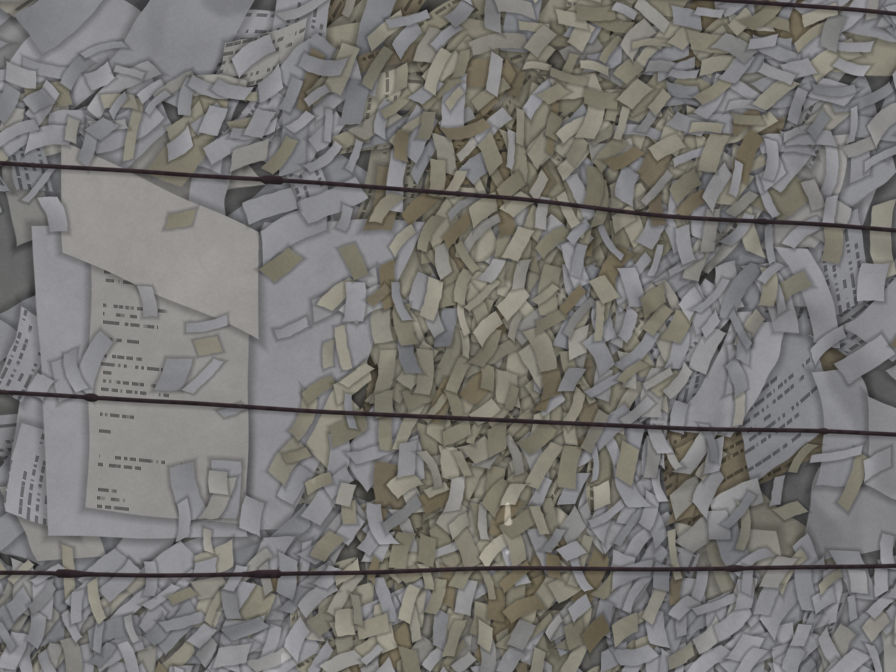
A Shadertoy shader for this texture:

```glsl
// A bale of waste paper held by dark wires: layers of bent strips are scattered
// on jittered grids from large to small, with a few broad sheets on the left.
// Flow, warmth and density fields steer how the scraps lie and are tinted.

#define COOL_DARK  vec3(0.46, 0.465, 0.48)
#define COOL_PALE  vec3(0.575, 0.575, 0.59)
#define CREAM_DARK vec3(0.46, 0.445, 0.385)
#define CREAM_PALE vec3(0.595, 0.58, 0.53)
#define KRAFT      vec3(0.41, 0.37, 0.29)
#define WIRE       vec3(0.17, 0.14, 0.15)
#define WIRE_RADIUS 0.0031
#define SPREAD 1.7
#define SHADOW 0.23
#define CRUMPLE 0.17
#define TEXT_PITCH 0.0125

vec3 hash3(vec2 p) {
    vec3 q = fract(p.xyx * vec3(0.1031, 0.1030, 0.0973));
    q += dot(q, q.yxz + 33.33);
    return fract((q.xxy + q.yzz) * q.zyx);
}

float noise(vec2 p) {
    vec2 i = floor(p), f = fract(p);
    f = f * f * (3.0 - 2.0 * f);
    return mix(mix(hash3(i).x, hash3(i + vec2(1, 0)).x, f.x),
               mix(hash3(i + vec2(0, 1)).x, hash3(i + vec2(1, 1)).x, f.x), f.y);
}

// Sum of folded noise: sharp creases between soft facets
float creases(vec2 p) {
    float sum = 0.0, amp = 0.5;
    for (int i = 0; i < 5; i++) {
        sum += amp * abs(2.0 * noise(p) - 1.0);
        p = mat2(1.6, 1.2, -1.2, 1.6) * p + 7.3;
        amp *= 0.55;
    }
    return sum;
}

mat2 turn(float a) { return mat2(cos(a), sin(a), -sin(a), cos(a)); }

// Fields over the bale
float shredded(vec2 p) {
    float u = (p.x - 0.64 - 0.38 * p.y) / 0.29;
    float rim = 0.6 * smoothstep(0.74, 0.8, p.y) * (1.0 - smoothstep(0.86, 0.95, p.y));
    return max(exp(-u * u), max(rim, 0.85 * (1.0 - smoothstep(0.1, 0.21, p.y))));
}

float warmth(vec2 p) {
    float u = (p.x - 0.62 - 0.22 * p.y) / 0.27;
    return 0.62 * exp(-u * u) + 0.42 * noise(p * 4.0 + 3.0) - 0.03;
}

float flow(vec2 p) {
    float top = smoothstep(0.7, 0.88, p.y);
    return mix(0.3, 1.2, top) + 0.9 * (noise(p * 3.0 + 11.0) - 0.5);
}

vec3 paper(vec3 r, float warm) {
    vec3 cool = mix(COOL_DARK, COOL_PALE, sqrt(r.x));
    vec3 cream = mix(CREAM_DARK, CREAM_PALE, r.x);
    vec3 col = mix(cool, cream, smoothstep(-0.2, 0.2, warm - r.y));
    return mix(col, KRAFT, 0.8 * step(1.0 - 0.16 * warm, r.z));
}

// Rows of broken word bars
float print(vec2 q) {
    float row = floor(q.y / TEXT_PITCH), f = fract(q.y / TEXT_PITCH);
    vec3 r = hash3(vec2(row, 5.0));
    float bar = smoothstep(0.2, 0.4, f) * (1.0 - smoothstep(0.6, 0.8, f));
    float words = smoothstep(0.3, 0.5, noise(vec2(q.x * 230.0, row * 7.3)));
    return bar * words * step(0.28, r.y) * step(q.x, 0.14 * r.x - 0.03);
}

// One grid of strips laid over the colour below
vec3 scatter(vec3 col, vec2 p, float size, float slim, float base, float seed, float px) {
    vec2 id = floor(p / size);
    for (int j = -1; j <= 1; j++)
    for (int i = -1; i <= 1; i++) {
        vec2 cell = id + vec2(i, j);
        vec3 r = hash3(cell + seed), s = hash3(cell + seed + 57.0), t = hash3(cell + seed + 91.0);
        vec2 centre = (cell + 0.5 + 0.6 * (r.xy - 0.5)) * size;
        if (t.x > mix(base, 0.92, shredded(centre))) continue;
        vec2 q = turn(flow(centre) + SPREAD * (r.z - 0.5)) * (p - centre);
        q.x += 0.6 * (t.y - 0.5) * q.y * q.y / size;
        q.y += 1.1 * (t.z - 0.5) * q.x;
        vec2 half_size = size * vec2(slim * mix(0.15, 0.45, s.x), mix(0.4, 0.8, s.y));
        vec2 e = abs(q) - half_size;
        float d = max(e.x, e.y) + 0.04 * size * (noise(p * 5.0 / size) - 0.5);
        col *= 1.0 - SHADOW * (1.0 - smoothstep(0.0, 0.09 * size + 0.003, d));
        vec3 tint = paper(fract(s + r.yzx), warmth(centre));
        tint *= 1.0 + 0.07 * (t.y - 0.5) * (q.x / half_size.x + 2.0 * q.y / half_size.y);
        tint *= 1.0 - 0.35 * print(q.yx) * step(0.1, size) * step(0.65, s.z);
        col = mix(col, tint, 1.0 - smoothstep(-px, px, d));
    }
    return col;
}

// A broad sheared sheet, optionally printed
vec3 sheet(vec3 col, vec2 p, vec2 centre, vec2 half_size, vec2 shear, vec3 tint, float ink, float px) {
    vec2 q = p - centre;
    q -= shear * q.yx;
    vec2 e = abs(q) - half_size + 0.016 * (noise(p * 9.0) - 0.5);
    float d = max(e.x, e.y);
    col *= 1.0 - SHADOW * (1.0 - smoothstep(0.0, 0.016, d));
    tint *= 1.0 - ink * print(q + vec2(0.06, 0.0)) * step(-0.1, q.x);
    return mix(col, tint, 1.0 - smoothstep(-px, px, d));
}

void mainImage(out vec4 fragColor, in vec2 fragCoord) {
    vec2 p = fragCoord / iResolution.y;
    float px = max(1.0 / iResolution.y, 0.0012);
    vec3 col = mix(COOL_DARK, CREAM_DARK, warmth(p)) * 0.85;

    // Large scraps, then the broad sheets, then finer shreds
    for (int k = 0; k < 3; k++)
        col = scatter(col, p, 0.26 / (1.0 + 0.5 * float(k)), 1.0, 0.75, 13.0 * float(k), px);
    col = sheet(col, p, vec2(0.41, 0.44), vec2(0.12, 0.23), vec2(0.45, 0.0), COOL_PALE * 0.96, 0.0, px);
    col = sheet(col, p, vec2(0.21, 0.43), vec2(0.15, 0.23), vec2(-0.04, 0.0), COOL_PALE * 0.98, 0.0, px);
    col = sheet(col, p, vec2(0.25, 0.43), vec2(0.12, 0.20), vec2(0.03, -0.1), vec3(0.565, 0.56, 0.55), 0.38, px);
    col = sheet(col, p, vec2(0.24, 0.64), vec2(0.145, 0.08), vec2(0.0, -0.45), vec3(0.585, 0.575, 0.565), 0.0, px);
    for (int k = 0; k < 5; k++)
        col = scatter(col, p, 0.105 / (1.0 + 0.38 * float(k)), 0.75, 0.02, 101.0 + 17.0 * float(k), px);

    // Crumpled relief, smudges and fine grain
    float rough = mix(0.55, 1.0, shredded(p));
    col *= 1.0 + CRUMPLE * rough * (creases(p * 7.0) - 0.42);
    col *= 1.0 + 0.5 * CRUMPLE * rough * (creases(p * 38.0) - 0.42);
    col *= 1.0 - 0.13 * smoothstep(0.62, 0.9, noise(p * vec2(9.0, 14.0) + 4.0 * noise(p * 6.0)));
    col += 0.018 * (noise(p * 330.0) - 0.5);

    // Small plastic glints low in the middle
    float low = smoothstep(0.35, 0.5, p.x) * (1.0 - smoothstep(0.8, 0.9, p.x)) * (1.0 - smoothstep(0.25, 0.35, p.y));
    col += 0.25 * low * smoothstep(0.86, 0.95, noise(p * 45.0)) * smoothstep(0.5, 0.7, noise(p * 8.0));

    // Wires: height at the left edge and slope
    vec2 wires[4] = vec2[4](vec2(0.762, -0.080), vec2(0.413, -0.046), vec2(0.146, 0.008), vec2(1.076, -0.074));
    for (int k = 0; k < 4; k++) {
        float sag = 0.009 * (noise(vec2(p.x * 4.0, float(k) * 9.0)) - 0.5);
        float y = p.y - wires[k].x - wires[k].y * p.x - sag;
        float knot = smoothstep(0.88, 0.96, noise(vec2(p.x * 22.0, 40.0 + float(k))));
        float radius = WIRE_RADIUS * (1.0 + knot);
        col *= 1.0 - 0.2 * (1.0 - smoothstep(0.0, 0.008, abs(y + 0.004)));
        vec3 metal = WIRE * (1.0 + 0.3 * y / radius + 0.3 * (noise(p * 120.0) - 0.5));
        col = mix(col, metal, 1.0 - smoothstep(-px, px, abs(y) - radius));
    }
    fragColor = vec4(clamp(col, 0.0, 1.0), 1.0);
}
```
